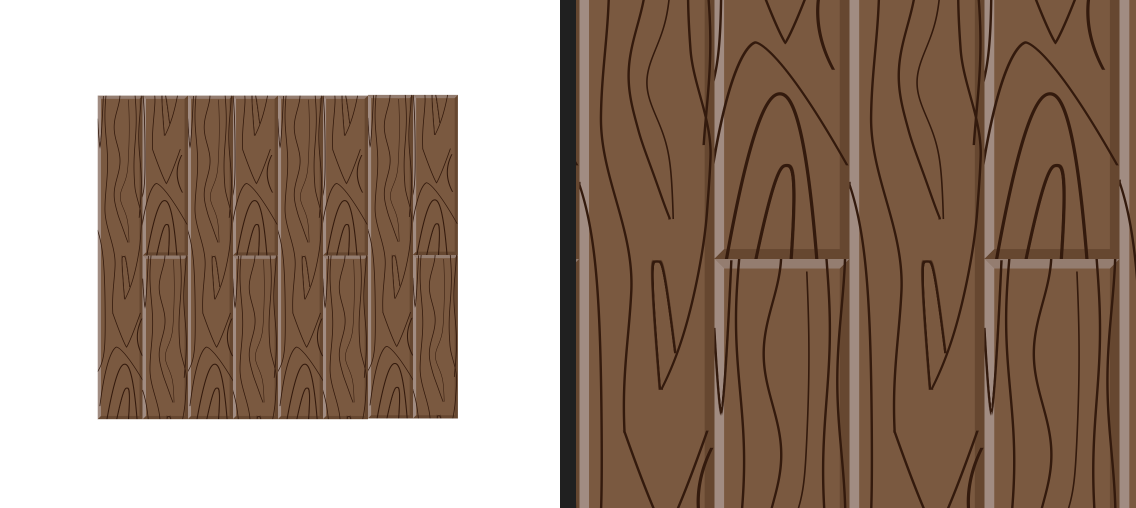
Left: the whole. Right: its middle third, enlarged.
Reproduce this texture procedurally as a Shadertoy shader.

```glsl
// A panel of bevelled wooden planks on white: four pairs of one full and one split plank.
// All planks share one grain drawing, made of wavy lines and bent hairpin curves;
// the split plank shows its two halves in swapped order. White margins let it tile.

const vec3 PAPER = vec3(1.0);
const vec3 FACE = vec3(0.48, 0.35, 0.25);
const vec3 SHADE = vec3(0.40, 0.28, 0.19);
const vec3 LIT_LEFT = vec3(0.63, 0.55, 0.51);
const vec3 LIT_TOP = vec3(0.58, 0.49, 0.44);
const vec3 GRAIN = vec3(0.20, 0.10, 0.05);

const float ASPECT = 0.90625;                    // canvas height / width
const vec2 PANEL_CORNER = vec2(0.1745, 0.7357);  // top left, in canvas widths
const float PLANK_WIDTH = 0.0804;                // in canvas widths
// All lengths below are in plank widths
const float COLUMNS = 8.0;
const float PANEL_LENGTH = 7.18;
const float JOINT = 3.55;         // cut in the split planks
const float BEVEL = 0.072;
const float LAST_PAIR_RISE = 0.016;
const vec2 HALF_SHIFT = vec2(0.115, 3.63);       // grain offset of the upper half
const float THIN = 0.006;
const float MEDIUM = 0.009;
const float THICK = 0.012;
const int SAMPLES = 2;

// Coverage of a line at distance d, box filtered over a pixel
float ink(float d, float halfWidth, float px) {
    return clamp((halfWidth - d) / px + 0.5, 0.0, 1.0)
         - clamp((-halfWidth - d) / px + 0.5, 0.0, 1.0);
}

// Distance to the line x = center, limited to y from range.x to range.y
float strand(vec2 p, float center, vec2 range) {
    return max(abs(p.x - center), max(range.x - p.y, p.y - range.y));
}

// Distance to a curve that turns at tip and opens down (1) or up (-1).
// It reaches half width size.x at depth size.y; reach limits left and right arms.
float hairpin(vec2 p, vec2 tip, float opening, vec2 size, float power, float lean, vec2 reach) {
    float t = (p.y - tip.y) * opening;
    float x = p.x - tip.x - lean * t;
    float u = max(abs(x) / size.x, 1e-4);
    float h = t / size.y - pow(u, power);
    float d = abs(h) / length(vec2(power * pow(u, power - 1.0) / size.x, 1.0 / size.y));
    return max(d, t - (x < 0.0 ? reach.x : reach.y));
}

// Square ramp from 0 at start to 1 at end
float sweep(float y, float start, float end) {
    float s = clamp((y - start) / (end - start), 0.0, 1.0);
    return s * s;
}

float grain(vec2 p, float px) {
    float y = p.y;
    // Long strands
    float leftStrand = 0.19 + 0.03 * cos(3.0 * (y - 1.5)) + 0.17 * smoothstep(2.5, 3.8, y);
    float rightStrand = 0.83 + 0.025 * sin(3.0 * y) + 0.12 * smoothstep(2.0, 2.8, y)
                      - 0.36 * sweep(y, 3.2, 4.51);
    float rim = 0.17 * (1.0 - exp(-2.0 * max(y - 3.0, 0.0)))
              - 0.17 * pow(clamp((y - 3.0) / 3.12, 0.0, 1.0), 12.0);
    float d = strand(p, leftStrand, vec2(-1.0, 4.83));
    d = min(d, strand(p, rightStrand, vec2(-1.0, 4.51)));
    d = min(d, strand(p, rim, vec2(2.99, 6.12)));
    d = min(d, strand(p, 0.94 + 0.03 * sin(3.0 * y + 2.0), vec2(-1.0, 2.7)));

    // Long drop, with a fine right side
    float dropLeft = 0.43 + 0.065 * cos(4.2 * (y - 1.45)) + 0.22 * sweep(y, 2.6, 3.25);
    float dip = (y - 2.25) / 0.35;
    float dropRight = 0.68 + 0.02 * sin(2.2 * y) - 0.16 * exp(-dip * dip);
    d = min(d, strand(p, dropLeft, vec2(-1.0, 3.25)));
    float fine = strand(p, dropRight, vec2(0.1, 3.25));

    // Notch at the rim, small loop, and the deep fork
    d = min(d, hairpin(p, vec2(0.05, 1.12), -1.0, vec2(0.05, 0.6), 1.5, 0.0, vec2(0.6, 1.1)));
    d = min(d, hairpin(p, vec2(0.575, 3.57), 1.0, vec2(0.045, 0.15), 4.0, 0.1, vec2(0.94, 0.67)));
    d = min(d, hairpin(p, vec2(0.64, 5.58), -1.0, vec2(0.305, 0.75), 1.15, 0.0, vec2(0.75)));

    // Nested arches at the foot, and a knot edge beside them
    float bold = hairpin(p, vec2(0.60, 5.96), 1.0, vec2(0.335, 1.23), 2.1, -0.05, vec2(2.0));
    bold = min(bold, hairpin(p, vec2(0.65, 6.49), 1.0, vec2(0.13, 0.7), 2.6, -0.14, vec2(2.0)));
    d = min(d, hairpin(p, vec2(0.42, 5.58), 1.0, vec2(0.385, 0.62), 1.5, 0.2, vec2(1.3, 0.9)));
    float bow = (y - 5.35) / 0.4;
    bold = min(bold, strand(p, 0.88 + 0.1 * bow * bow, vec2(4.96, 5.77)));

    return max(ink(d, MEDIUM, px), max(ink(fine, THIN, px), ink(bold, THICK, px)));
}

vec3 panelColor(vec2 canvas, float px) {
    vec2 q = (canvas - PANEL_CORNER) * vec2(1.0, -1.0) / PLANK_WIDTH;
    float column = clamp(floor(q.x), 0.0, COLUMNS - 1.0);
    if (column >= COLUMNS - 2.0) q.y += LAST_PAIR_RISE;
    vec2 inset = min(q, vec2(COLUMNS, PANEL_LENGTH) - q);
    float inside = clamp(min(inset.x, inset.y) / px + 0.5, 0.0, 1.0);

    // Plank extent and its part of the grain
    vec2 p = vec2(q.x - column, q.y);
    bool split = mod(column, 2.0) > 0.5;
    bool lower = split && q.y > JOINT;
    float top = lower ? JOINT : 0.0;
    float bottom = split && !lower ? JOINT : PANEL_LENGTH;
    vec2 grainPos = lower ? p - vec2(0.0, JOINT) : split ? p + HALF_SHIFT : p;

    // Mitred bevel: light on the left and top, shade on the right and bottom
    float lightSide = min(p.x, p.y - top);
    float shadeSide = min(1.0 - p.x, bottom - p.y);
    vec3 light = p.x < p.y - top ? LIT_LEFT : LIT_TOP;
    vec3 rim = mix(SHADE, light, clamp((shadeSide - lightSide) / px + 0.5, 0.0, 1.0));
    float onRim = clamp((BEVEL - min(lightSide, shadeSide)) / px + 0.5, 0.0, 1.0);
    vec3 wood = mix(FACE, rim, onRim);
    return mix(PAPER, mix(wood, GRAIN, grain(grainPos, px)), inside);
}

void mainImage(out vec4 fragColor, in vec2 fragCoord) {
    float n = float(SAMPLES);
    float px = 1.0 / (iResolution.x * PLANK_WIDTH * n);
    vec3 sum = vec3(0.0);
    for (int i = 0; i < SAMPLES * SAMPLES; i++) {
        vec2 offset = (vec2(i % SAMPLES, i / SAMPLES) + 0.5) / n - 0.5;
        sum += panelColor((fragCoord + offset) / iResolution.xy * vec2(1.0, ASPECT), px);
    }
    fragColor = vec4(sum / (n * n), 1.0);
}
```
